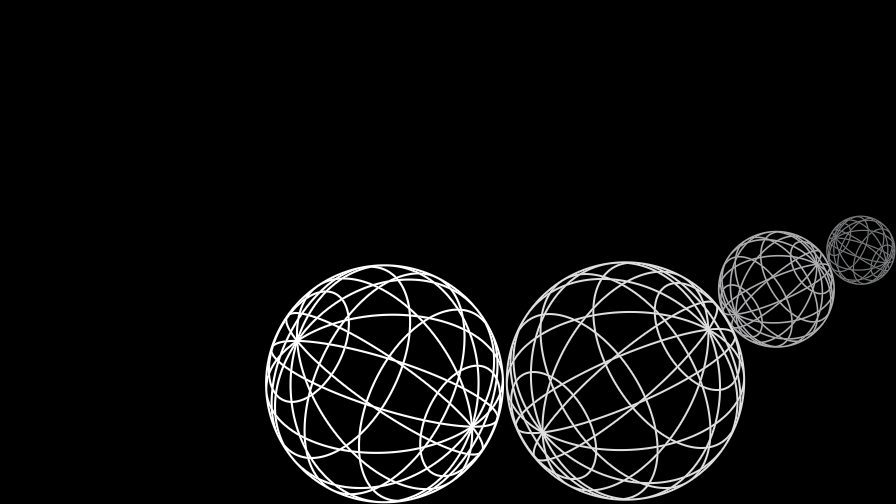
Give the GLSL for this background, as a WebGL 2 fragment shader.

```glsl
#version 300 es
precision highp float;

uniform vec2 u_resolution;
out vec4 outColor;

const float PI = 3.14159265;
const int PARALLELS = 5;
const int GREAT_CIRCLES = 6;
const float AXIS_DEPTH = 0.57;

// Approximate signed distance to an axis-aligned ellipse
float ellipseDistance(vec2 p, vec2 radii) {
    float k0 = length(p / radii);
    float k1 = length(p / (radii * radii));
    return k0 * (k0 - 1.0) / max(k1, 1e-4);
}

// Distance to the flat projection of a circle cut from the unit sphere
// by the plane dot(normal, x) = offset
float sphereCircle(vec2 p, vec3 normal, float offset) {
    vec2 along = normalize(normal.xy);
    vec2 q = p - offset * normal.xy;
    vec2 local = vec2(dot(q, along), dot(q, vec2(-along.y, along.x)));
    float major = sqrt(1.0 - offset * offset);
    return abs(ellipseDistance(local, major * vec2(abs(normal.z), 1.0)));
}

// Distance to the nearest wire of a unit globe with a tilted axis
float globeDistance(vec2 p, float tilt) {
    float flatLength = sqrt(1.0 - AXIS_DEPTH * AXIS_DEPTH);
    vec2 heading = vec2(cos(tilt), sin(tilt));
    vec3 axis = vec3(flatLength * heading, AXIS_DEPTH);
    vec3 side = vec3(-heading.y, heading.x, 0.0);
    vec3 front = cross(axis, side);

    float d = abs(length(p) - 1.0);
    for (int i = 1; i <= PARALLELS; i++) {
        float angle = PI * float(i) / float(PARALLELS + 1);
        d = min(d, sphereCircle(p, axis, cos(angle)));
    }
    for (int i = 0; i < GREAT_CIRCLES; i++) {
        float angle = PI * (float(i) + 0.5) / float(GREAT_CIRCLES);
        vec3 normal = cos(angle) * side + sin(angle) * front;
        d = min(d, sphereCircle(p, normal, 0.0));
    }
    return d;
}

// Antialiased coverage of all wires of one globe
float globe(vec2 uv, vec2 center, float radius, float tilt, float halfWidth, float pixel) {
    vec2 p = (uv - center) / radius;
    if (length(p) > 1.0 + (halfWidth + pixel) / radius) return 0.0;
    float d = globeDistance(p, tilt) * radius;
    return clamp((halfWidth - d) / pixel + 0.5, 0.0, 1.0);
}

void main() {
    vec2 uv = gl_FragCoord.xy / u_resolution.y;
    float pixel = 1.0 / u_resolution.y;
    const vec3 white = vec3(1.0);
    const vec3 silver = vec3(0.87, 0.87, 0.875);
    const vec3 gray = vec3(0.68, 0.68, 0.69);
    const vec3 dimGray = vec3(0.47, 0.475, 0.48);
    const float fallingTilt = -0.456;
    const float risingTilt = 0.555;

    // Chain of globes, large and bright to small and dim
    vec3 color = white * globe(uv, vec2(0.763, 0.2385), 0.235, fallingTilt, 0.0021, pixel);
    color = max(color, silver * globe(uv, vec2(1.241, 0.244), 0.2355, risingTilt, 0.002, pixel));
    color = max(color, gray * globe(uv, vec2(1.5405, 0.426), 0.1145, risingTilt, 0.0016, pixel));
    color = max(color, dimGray * globe(uv, vec2(1.708, 0.5035), 0.0675, fallingTilt, 0.0012, pixel));
    outColor = vec4(color, 1.0);
}
```
